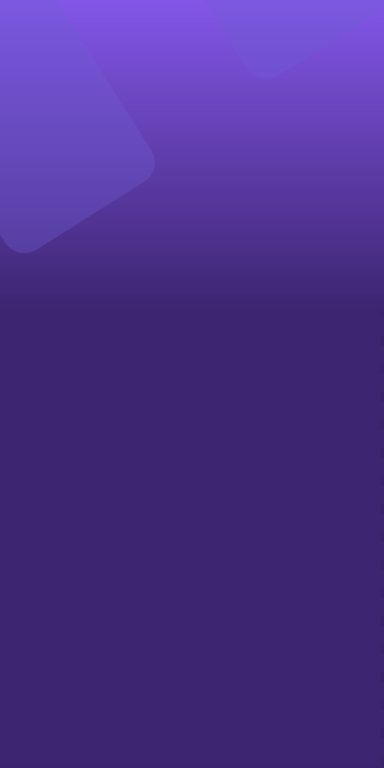
Reproduce this background procedurally as a WebGL 1 fragment shader.

```glsl
precision mediump float;

uniform vec2 u_resolution;

const vec3 DEEP_PURPLE = vec3(0.238, 0.145, 0.443);
const vec3 BRIGHT_VIOLET = vec3(0.515, 0.338, 0.910);
const vec3 CARD_TINT = vec3(0.430, 0.360, 0.820);

vec2 rotate(vec2 p, float angle) {
  float c = cos(angle);
  float s = sin(angle);
  return vec2(c * p.x + s * p.y, c * p.y - s * p.x);
}

float roundedBox(vec2 p, vec2 halfSize, float radius) {
  vec2 q = abs(p) - halfSize + radius;
  return length(max(q, 0.0)) + min(max(q.x, q.y), 0.0) - radius;
}

// Violet light fading down to the flat base
vec3 backdrop(float height, float fadeEnd, float top) {
  float glow = clamp((height - fadeEnd) / (top - fadeEnd), 0.0, 1.0);
  return mix(DEEP_PURPLE, BRIGHT_VIOLET, glow);
}

// Coverage of one tilted translucent card
float card(vec2 p, vec2 center, float tilt, float blur) {
  vec2 local = rotate(p - center, tilt);
  float d = roundedBox(local, vec2(0.225, 0.390), 0.060);
  return 1.0 - smoothstep(-blur, blur, d);
}

// Faint dashes along the right border of the flat area
float borderDashes(vec2 p, float spacing) {
  float dash = smoothstep(0.3, 0.8, sin(6.2832 * p.y / spacing));
  float strip = smoothstep(0.988, 0.994, p.x);
  return dash * strip * (1.0 - smoothstep(1.15, 1.2, p.y));
}

void main() {
  // Width spans 0..1 and height spans 0..2
  vec2 p = gl_FragCoord.xy / u_resolution * vec2(1.0, 2.0);
  float blur = 0.8 / u_resolution.x;
  float tilt = radians(32.3);

  vec3 color = backdrop(p.y, 1.193, 2.0);

  // Overlapping cards near the top
  color = mix(color, CARD_TINT, 0.36 * card(p, vec2(0.027, 1.768), tilt, blur));
  color = mix(color, CARD_TINT, 0.36 * card(p, vec2(0.657, 2.222), tilt, blur));

  // Quiet shading at the borders
  color *= 1.0 - 0.08 * borderDashes(p, 0.073);
  color *= 1.0 - 0.04 * (1.0 - smoothstep(0.0, 0.012, p.y));

  gl_FragColor = vec4(color, 1.0);
}
```
